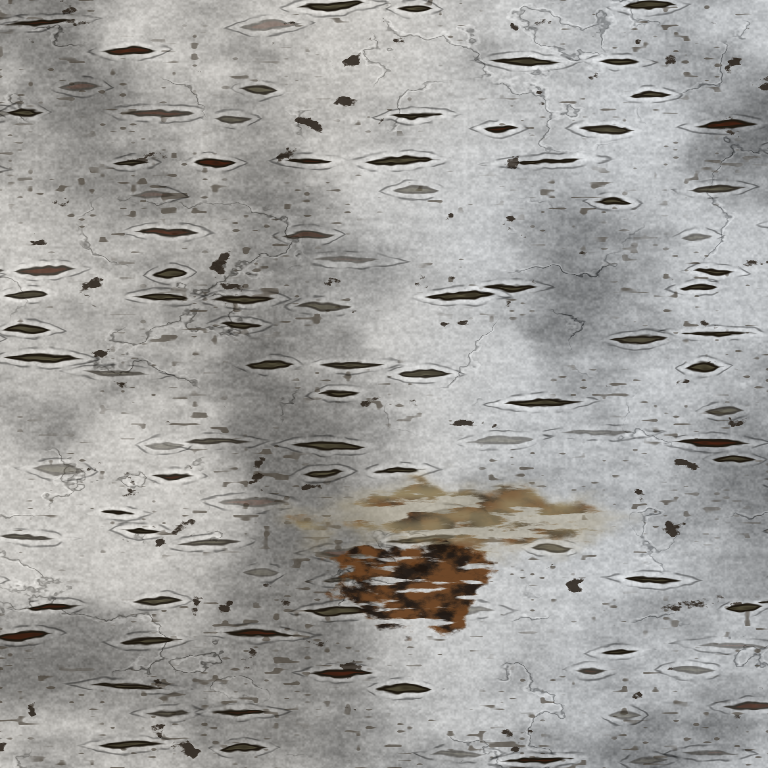
Write a three.js fragment shader that draws this texture.

```glsl
// Pale birch bark with horizontal lenticels, grey grime and a brown scar.
varying vec2 vUv;

float hash(vec2 p) {
  vec3 q = fract(vec3(p.xyx) * 0.1031);
  q += dot(q, q.yzx + 33.33);
  return fract((q.x + q.y) * q.z);
}

float noise(vec2 p) {
  vec2 i = floor(p), f = fract(p);
  f = f * f * (3.0 - 2.0 * f);
  return mix(mix(hash(i), hash(i + vec2(1.0, 0.0)), f.x),
             mix(hash(i + vec2(0.0, 1.0)), hash(i + 1.0), f.x), f.y);
}

float fbm(vec2 p) {
  float sum = 0.0, gain = 0.5;
  for (int i = 0; i < 6; i++) {
    sum += gain * noise(p);
    p = mat2(1.6, 1.2, -1.2, 1.6) * p + 17.3;
    gain *= 0.5;
  }
  return sum;
}

// Soft round stain
float smudge(vec2 p, vec2 center, vec2 radius) {
  vec2 q = (p - center) / radius;
  return exp(-dot(q, q));
}

// Grey mottling, darker in two vertical bands and near the foot
float grimeAmount(vec2 p) {
  float g = fbm(p * vec2(5.0, 6.0) + 3.0);
  g += 0.15 * (fbm(p * vec2(14.0, 55.0)) - 0.5);
  g += 0.15 * smudge(p, vec2(0.35, 0.72), vec2(0.07, 0.36));
  g += 0.19 * smudge(p, vec2(0.73, 0.60), vec2(0.09, 0.25));
  g += 0.17 * smudge(p, vec2(0.37, 0.30), vec2(0.16, 0.20));
  g += 0.15 * smudge(p, vec2(0.03, 0.12), vec2(0.12, 0.08));
  g += 0.15 * smudge(p, vec2(0.95, 0.04), vec2(0.14, 0.07));
  return g - 0.07 * smudge(p, vec2(0.05, 0.65), vec2(0.2, 0.3));
}

// Spindle-shaped pores with a dark rim, olive core and pale swollen lip
vec3 addLenticels(vec3 color, vec2 p) {
  vec2 grid = vec2(8.0, 22.0);
  vec2 warped = p + 0.004 * (vec2(noise(p * 60.0), noise(p * 45.0 + 9.0)) - 0.5);
  float rough = noise(p * vec2(110.0, 260.0));
  for (int j = -1; j <= 1; j++) {
    for (int i = -1; i <= 1; i++) {
      vec2 cell = floor(p * grid) + vec2(float(i), float(j));
      if (hash(cell + 5.0) > 0.58) continue;
      vec2 jitter = vec2(hash(cell + 41.0), hash(cell + 83.0));
      vec2 q = warped - (cell + 0.15 + 0.7 * jitter) / grid;
      q.y -= q.x * 0.12 * (hash(cell + 19.0) - 0.4);
      float size = hash(cell + 127.0);
      float along = q.x / mix(0.020, 0.048, size);
      float thick = mix(0.003, 0.0062, hash(cell + 61.0));
      float d = abs(q.y) - thick * (1.0 - along * along) + 0.0022 * (rough - 0.5);
      float strength = mix(0.4, 1.0, smoothstep(0.1, 0.5, hash(cell + 211.0)));

      float lip = smoothstep(0.0, 0.002, d) * smoothstep(0.007, 0.003, d);
      float outline = smoothstep(0.0022, 0.0, abs(d - 0.0075));
      color += 0.07 * lip * strength;
      color *= 1.0 - 0.35 * outline * smoothstep(0.3, 0.75, noise(p * 70.0 + 4.0));

      vec3 core = mix(vec3(0.36, 0.34, 0.26), vec3(0.30, 0.14, 0.08),
                      step(0.78, hash(cell + 157.0)));
      vec3 pore = mix(vec3(0.12, 0.10, 0.07), core,
                      smoothstep(-0.0018, -0.0038, d) * (0.4 + 0.6 * rough));
      color = mix(color, pore, strength * smoothstep(0.0012, -0.0012, d));
    }
  }
  return color;
}

// Torn brown patch with ochre streaks and leftover pale skin
vec3 addScar(vec3 color, vec2 p) {
  float ragged = fbm(p * vec2(22.0, 40.0)) - 0.5;
  float streak = fbm(p * vec2(18.0, 95.0) + 7.0);
  float body = length((p - vec2(0.535, 0.245)) / vec2(0.09, 0.062)) + 1.5 * ragged;
  float fringe = length((p - vec2(0.59, 0.325)) / vec2(0.17, 0.045)) + 1.2 * ragged;
  float wood = smoothstep(1.08, 0.9, body) * smoothstep(0.68, 0.56, streak);
  float torn = smoothstep(1.1, 0.75, fringe) * smoothstep(0.44, 0.56, streak);
  vec3 brown = mix(vec3(0.11, 0.08, 0.06), vec3(0.40, 0.25, 0.13),
                   smoothstep(0.28, 0.65, fbm(p * vec2(50.0, 85.0))));
  vec3 ochre = mix(brown, vec3(0.56, 0.50, 0.36), noise(p * vec2(30.0, 70.0)));
  color = mix(color, vec3(0.66, 0.62, 0.52), 0.5 * smoothstep(1.4, 0.7, fringe));
  color = mix(color, ochre, 0.85 * torn);
  return mix(color, brown, 0.95 * wood);
}

void main() {
  vec2 p = vUv;
  float grime = grimeAmount(p);

  // Base skin: warm on the left, cool on the right
  float tone = mix(0.775, 0.47, smoothstep(0.38, 0.85, grime));
  vec3 tint = mix(vec3(1.012, 1.0, 0.975), vec3(0.985, 1.0, 1.012),
                  smoothstep(0.35, 0.85, p.x + 0.3 * (fbm(p * 3.0) - 0.5)));
  vec3 color = tone * tint;

  // Fine grain and papery horizontal fibres
  color += 0.09 * (noise(p * vec2(190.0, 270.0)) - 0.5);
  color += 0.07 * (noise(p * 400.0) - 0.5);
  color += 0.10 * (fbm(p * vec2(35.0, 120.0) + 31.0) - 0.5);

  // Curled peel edges: broken contour lines with a lit side
  float peel = fbm(p * vec2(9.0, 13.0) + 50.0) - 0.52;
  float broken = smoothstep(0.52, 0.68, noise(p * 13.0 + 20.0));
  color -= 0.20 * broken * smoothstep(0.012, 0.0, abs(peel));
  color += 0.07 * broken * smoothstep(0.015, 0.0, abs(peel - 0.022));

  // Small dark flecks, denser where the bark is dirty
  float fleck = noise(p * vec2(75.0, 210.0) + 13.0) + 0.25 * (grime - 0.5);
  float patches = smoothstep(0.35, 0.7, noise(p * vec2(12.0, 20.0)));
  color = mix(color, vec3(0.27, 0.24, 0.20), 0.65 * patches * smoothstep(0.82, 0.95, fleck));
  float knot = fbm(p * vec2(24.0, 38.0) + 90.0);
  color = mix(color, vec3(0.15, 0.12, 0.09), 0.85 * smoothstep(0.745, 0.79, knot));

  color = addLenticels(color, p);
  color = addScar(color, p);
  gl_FragColor = vec4(clamp(color, 0.0, 1.0), 1.0);
}
```
